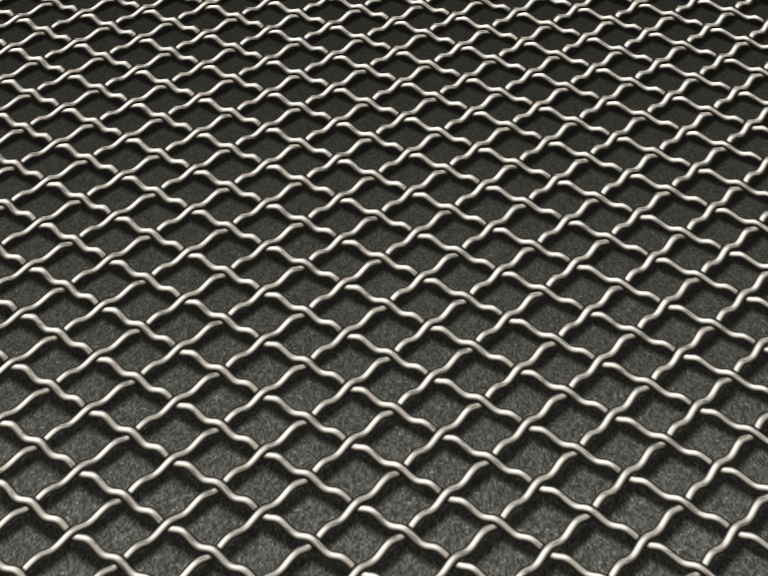
A Shadertoy shader for this texture:

```glsl
const vec2 STEP_A = vec2(0.0651, 0.0469);   // one cell along the rising wires
const vec2 STEP_B = vec2(0.0720, -0.0347);  // one cell along the falling wires
const vec2 ORIGIN = vec2(0.0678, 0.0188);   // one crossing near the centre
const float PERSPECTIVE = 0.46;
const float RADIUS = 0.0071;
const float CRIMP_HEIGHT = 0.0036;
const float SPACING_JITTER = 0.05;
const float FAR_BLUR = 0.0018;
const float GRAIN_SCALE = 330.0;
const vec2 SHADOW_SHIFT = vec2(-0.003, 0.013);
const vec3 FLOOR_DARK = vec3(0.165, 0.165, 0.148);
const vec3 FLOOR_LIGHT = vec3(0.35, 0.35, 0.325);
const vec3 STEEL_DARK = vec3(0.12, 0.11, 0.09);
const vec3 STEEL_MID = vec3(0.52, 0.49, 0.44);
const vec3 STEEL_LIGHT = vec3(0.80, 0.76, 0.71);
const vec3 STEEL_GLINT = vec3(1.0, 0.99, 0.96);
const float PI = 3.14159265;

struct Wire { float dist; float cover; vec3 colour; };

float hash(vec2 p) {
    vec3 q = fract(vec3(p.xyx) * 0.1031);
    q += dot(q, q.yzx + 33.33);
    return fract((q.x + q.y) * q.z);
}

float noise(vec2 p) {
    vec2 i = floor(p), f = fract(p);
    f = f * f * (3.0 - 2.0 * f);
    return mix(mix(hash(i), hash(i + vec2(1, 0)), f.x),
               mix(hash(i + vec2(0, 1)), hash(i + vec2(1, 1)), f.x), f.y);
}

float parity(float n) { return 1.0 - 2.0 * mod(n, 2.0); }

// Height of a wire: one bend at each crossing and two between crossings
float crimp(float t) {
    return CRIMP_HEIGHT * (0.1 * cos(PI * t) + 0.9 * cos(3.0 * PI * t));
}

float crimpSlope(float t) {
    return -CRIMP_HEIGHT * PI * (0.1 * sin(PI * t) + 2.7 * sin(3.0 * PI * t));
}

vec3 steel(float n, float slope, float t, float id) {
    float streak = noise(vec2(t * 5.0, n * 2.5 + id * 7.3));
    float facing = smoothstep(-0.6, 0.6, slope + 0.7 * (streak - 0.5));
    float polish = 0.85 + 0.3 * hash(vec2(id, floor(t)));
    float band = exp(-pow((n - 0.12) / 0.5, 2.0));
    float glint = exp(-pow((n - 0.22) / 0.4, 2.0)) * (0.25 + 1.0 * facing);
    vec3 c = mix(STEEL_DARK, STEEL_MID, smoothstep(-0.95, -0.1, n));
    c = mix(c, STEEL_LIGHT, band * (0.4 + 0.45 * facing));
    c = mix(c, STEEL_GLINT, clamp(glint * polish, 0.0, 1.0));
    c *= 1.0 - 0.3 * smoothstep(0.5, 0.8, streak) * (1.0 - facing);
    return c * (1.0 - 0.6 * smoothstep(0.5, 1.0, n));
}

// q holds cells along and across the family; along and across are screen steps
Wire wire(vec2 q, vec2 along, vec2 across, float phase, float seed, float soft) {
    float row = round(q.y);
    float id = row + seed;
    float side = phase * parity(row);
    vec2 rise = inverse(mat2(along, across)) * vec2(0, 1);
    float t = q.x;
    for (int i = 0; i < 4; i++) t = q.x - side * crimp(t) * rise.x;
    float jitter = SPACING_JITTER * (hash(vec2(id, seed)) - 0.5);
    float offset = q.y - row - jitter - side * crimp(t) * rise.y;
    float slope = side * crimpSlope(t);
    vec2 tangent = normalize(along + vec2(0, slope));
    float d = offset * (tangent.x * across.y - tangent.y * across.x);
    float n = clamp(d / RADIUS, -1.0, 1.0);
    float cover = 1.0 - smoothstep(RADIUS - soft, RADIUS + soft, abs(d));
    return Wire(d, cover, steel(n, slope / length(along) * 1.6, t, id));
}

vec3 ground(vec2 g, vec2 cell, float y) {
    float light = smoothstep(0.6, -0.5, y);
    vec3 c = mix(FLOOR_DARK, FLOOR_LIGHT, light);
    float grain = 0.7 * noise(g * GRAIN_SCALE) + 0.3 * noise(g * GRAIN_SCALE * 0.6 + 40.0);
    c *= 1.0 + (grain - 0.5) * (0.3 + 0.5 * light);
    c += 0.12 * light * smoothstep(0.78, 0.95, grain);
    vec2 gap = abs(fract(cell + 0.5) - 0.5);
    return c * mix(0.36, 1.0, smoothstep(0.05, 0.22, min(gap.x, gap.y)));
}

void mainImage(out vec4 fragColor, in vec2 fragCoord) {
    // Receding plane
    vec2 p = (fragCoord - 0.5 * iResolution.xy) / iResolution.y;
    float w = 1.0 - PERSPECTIVE * p.y;
    vec2 g = p / w;
    mat2 toCell = inverse(mat2(STEP_A, STEP_B));
    vec2 cell = toCell * (g - ORIGIN);
    float soft = 0.7 / (iResolution.y * w) + FAR_BLUR * smoothstep(0.15, 0.5, p.y);

    // Two families of woven wires
    vec2 a = STEP_A * vec2(1, w), b = STEP_B * vec2(1, w);
    Wire over = wire(cell, a, b, 1.0, 100.0, soft);
    Wire under = wire(cell.yx, b, a, -1.0, 200.0, soft);
    if (parity(round(cell.x) + round(cell.y)) < 0.0) {
        Wire swap = over;
        over = under;
        under = swap;
    }
    under.colour *= mix(0.45, 1.0, smoothstep(RADIUS, RADIUS * 1.5, abs(over.dist)));

    // Floor, then lower and upper wire
    vec3 c = ground(g, toCell * (g + SHADOW_SHIFT - ORIGIN), p.y);
    c = mix(c, under.colour, under.cover);
    c = mix(c, over.colour, over.cover);
    fragColor = vec4(c, 1.0);
}
```
